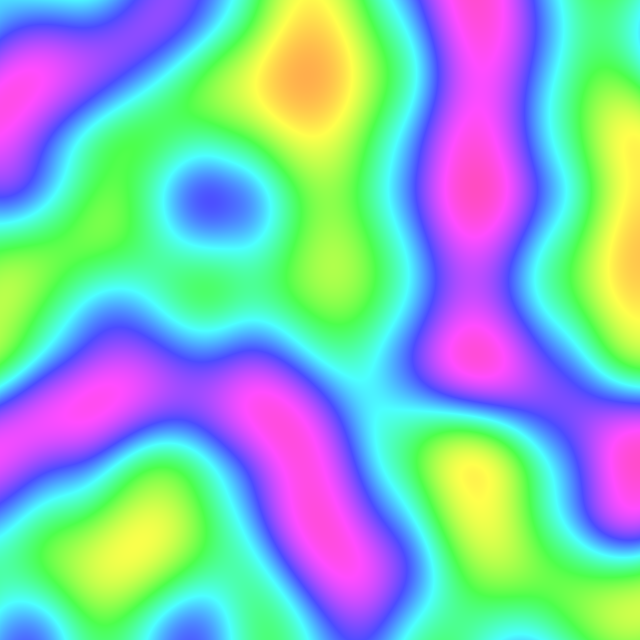
Give the GLSL for this texture, as a WebGL 2 fragment shader.

```glsl
#version 300 es
precision highp float;

uniform vec2 u_resolution;
out vec4 fragColor;

const float CELLS = 3.9;                 // noise cells across the canvas
const vec2 ORIGIN = vec2(12.6, 8.1);     // where the canvas sits in the noise field
const float HUE_CENTRE = 0.515;          // hue at noise value zero
const float HUE_GAIN = 0.97;             // hue change per unit of noise near zero
const float HUE_LIMIT = 0.5;             // largest hue change, approached softly
const float SATURATION = 0.7;
const float BRIGHTNESS = 1.0;
const float TAU = 6.2831853;

// Integer hash of a lattice point, returned in 0..1
float hash(ivec2 cell) {
    uvec2 q = uvec2(cell) * uvec2(1597u, 3812u) + uvec2(977u, 641u);
    uint h = q.x * 747796u + (q.y ^ (q.x >> 3)) * 289133u;
    h ^= h >> 15;
    h *= 739981u;
    h ^= h >> 13;
    h *= 915931u;
    h ^= h >> 16;
    return float(h & 65535u) / 65536.0;
}

// Unit gradient of a lattice point, projected on the offset from it
float slope(ivec2 cell, vec2 offset) {
    float angle = TAU * hash(cell);
    return dot(vec2(cos(angle), sin(angle)), offset);
}

// Gradient noise with quintic blending, about -0.7..0.7
float gradientNoise(vec2 p) {
    ivec2 cell = ivec2(floor(p));
    vec2 f = fract(p);
    vec2 blend = f * f * f * (f * (f * 6.0 - 15.0) + 10.0);
    float low = mix(slope(cell, f),
                    slope(cell + ivec2(1, 0), f - vec2(1.0, 0.0)), blend.x);
    float high = mix(slope(cell + ivec2(0, 1), f - vec2(0.0, 1.0)),
                     slope(cell + ivec2(1, 1), f - vec2(1.0, 1.0)), blend.x);
    return mix(low, high, blend.y);
}

// Piecewise linear colour wheel
vec3 hsvToRgb(float hue, float saturation, float value) {
    vec3 wheel = abs(fract(hue + vec3(0.0, 2.0, 1.0) / 3.0) * 6.0 - 3.0) - 1.0;
    return value * mix(vec3(1.0), clamp(wheel, 0.0, 1.0), saturation);
}

void main() {
    vec2 uv = gl_FragCoord.xy / u_resolution.y;
    float height = gradientNoise(uv * CELLS + ORIGIN);
    float hue = HUE_CENTRE + HUE_LIMIT * tanh(HUE_GAIN * height / HUE_LIMIT);
    fragColor = vec4(hsvToRgb(hue, SATURATION, BRIGHTNESS), 1.0);
}
```
